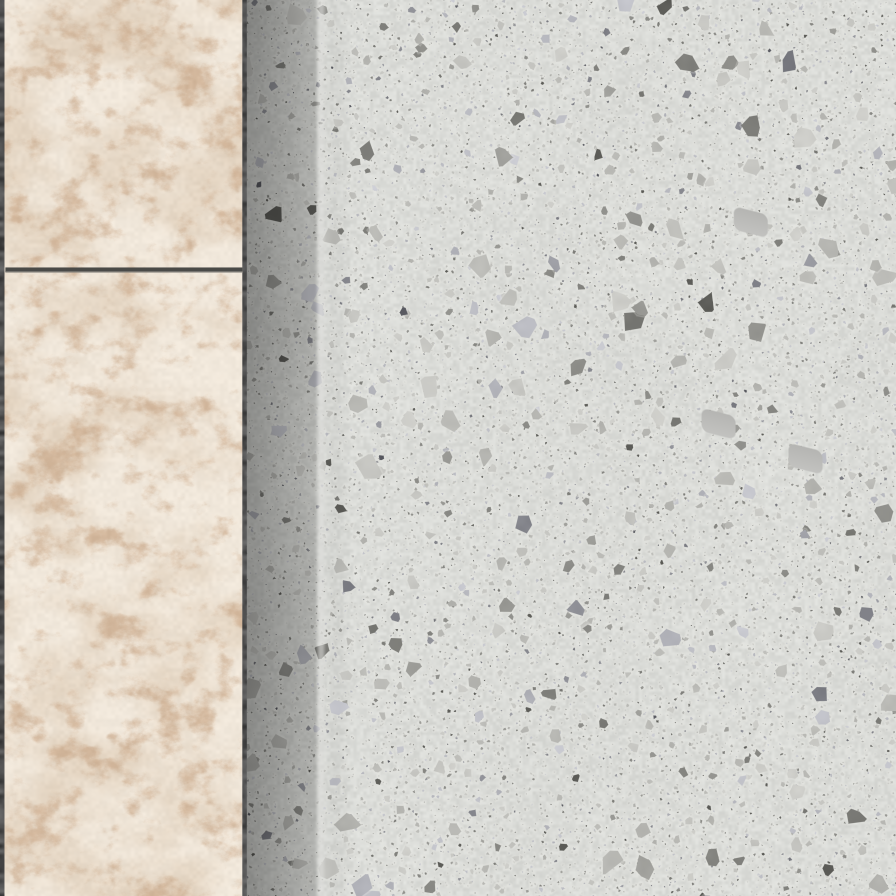
This texture is drawn by a Shadertoy shader. Its source:

```glsl
const float TAU = 6.2831853;

vec3 hash3(vec2 p) {
    vec3 q = fract(p.xyx * vec3(0.1031, 0.1030, 0.0973));
    q += dot(q, q.yxz + 33.33);
    return fract((q.xxy + q.yzz) * q.zyx);
}

float valueNoise(vec2 p) {
    vec2 cell = floor(p), f = fract(p);
    f = f * f * (3.0 - 2.0 * f);
    float low = mix(hash3(cell).x, hash3(cell + vec2(1, 0)).x, f.x);
    float high = mix(hash3(cell + vec2(0, 1)).x, hash3(cell + vec2(1, 1)).x, f.x);
    return mix(low, high, f.y);
}

float fbm(vec2 p) {
    float sum = 0.0, amplitude = 0.5;
    for (int i = 0; i < 5; i++) {
        sum += amplitude * valueNoise(p);
        p = mat2(1.6, 1.2, -1.2, 1.6) * p + 7.3;
        amplitude *= 0.5;
    }
    return sum / 0.96875;
}

float band(float x, float from, float to, float soft) {
    return smoothstep(from - soft, from + soft, x) * (1.0 - smoothstep(to - soft, to + soft, x));
}

float roundedBox(vec2 p, vec2 halfSize, float radius) {
    vec2 q = abs(p) - halfSize + radius;
    return length(max(q, 0.0)) + min(max(q.x, q.y), 0.0) - radius;
}

// Irregular convex chip bounded by randomly offset sides
float chipDistance(vec2 p, float radius, vec2 id) {
    float d = -1.0;
    for (int i = 0; i < 6; i++) {
        vec3 r = hash3(id + float(i) * 19.7);
        float angle = TAU * (float(i) + 0.8 * r.x) / 6.0;
        d = max(d, dot(p, vec2(cos(angle), sin(angle))) - radius * mix(0.45, 1.0, r.y));
    }
    return d;
}

vec3 chipColor(vec3 r) {
    float tone = mix(0.69, 0.81, r.x);
    tone = mix(tone, mix(0.46, 0.64, r.x), step(0.70, r.y));
    tone = mix(tone, 0.36, step(0.965, r.y));
    vec3 tint = mix(vec3(0.005, 0.005, -0.012), vec3(-0.008, -0.004, 0.022), step(0.8, r.z));
    return tone + tint;
}

// Scatters chips over a jittered grid; radii are in canvas units
vec3 scatterChips(vec3 base, vec2 uv, float cells, vec2 radii, float density, float seed, float pixel) {
    vec2 p = uv * cells;
    vec2 corner = floor(p - 0.5);
    for (int k = 0; k < 4; k++) {
        vec2 cell = corner + vec2(k % 2, k / 2);
        vec2 id = cell + seed;
        vec3 place = hash3(id);
        if (place.z > density) continue;
        vec3 look = hash3(id + 57.0);
        float radius = mix(radii.x, radii.y, look.z * look.z);
        float d = chipDistance((p - cell - place.xy) / cells, radius, id);
        float rim = 1.0 - smoothstep(0.0, pixel * 1.6, abs(d - pixel));
        base = mix(base, vec3(0.90, 0.90, 0.88), rim * 0.28);
        vec3 color = chipColor(hash3(id + 113.0)) + 0.03 * (valueNoise(uv * 110.0) - 0.5);
        base = mix(base, color, smoothstep(pixel * 0.7, -pixel * 0.7, d));
    }
    return base;
}

vec3 terrazzo(vec2 uv, float pixel) {
    vec3 color = vec3(0.855, 0.860, 0.845);
    color += 0.025 * (fbm(uv * 7.0) - 0.5) + 0.065 * (valueNoise(uv * 270.0) - 0.5);
    color = scatterChips(color, uv, 150.0, vec2(0.0006, 0.0020), 0.65, 211.0, pixel);
    color = scatterChips(color, uv, 52.0, vec2(0.0018, 0.0055), 0.50, 83.0, pixel);
    color = scatterChips(color, uv, 23.0, vec2(0.0055, 0.0150), 0.68, 17.0, pixel);

    // Three broad pale pebbles
    vec2 pebbles[3] = vec2[3](vec2(0.838, 0.752), vec2(0.802, 0.527), vec2(0.899, 0.488));
    for (int i = 0; i < 3; i++) {
        vec2 p = uv - pebbles[i];
        p.y += p.x * 0.25;
        float d = roundedBox(p, vec2(0.019, 0.013), 0.008);
        color = mix(color, vec3(0.735, 0.735, 0.725) - p.y * 2.0, smoothstep(pixel, -pixel, d));
    }
    return color;
}

vec3 sandstone(vec2 uv) {
    float cloud = fbm(uv * vec2(15.0, 20.0));
    float blotch = fbm(uv * vec2(48.0, 62.0) + 31.0);
    float stain = smoothstep(0.47, 0.76, blotch * 0.7 + cloud * 0.3);
    vec3 color = mix(vec3(0.945, 0.910, 0.860), vec3(0.890, 0.830, 0.755), smoothstep(0.28, 0.78, cloud));
    color = mix(color, vec3(0.790, 0.660, 0.540), stain * 0.72);
    return color + 0.035 * (valueNoise(uv * 230.0) - 0.5);
}

void mainImage(out vec4 fragColor, in vec2 fragCoord) {
    vec2 uv = fragCoord / iResolution.xy;
    float pixel = 1.0 / iResolution.y;
    vec3 color = terrazzo(uv, pixel);

    // Shaded riser and its bright rounded lip
    float across = clamp((uv.x - 0.277) / 0.078, 0.0, 1.0);
    float shade = mix(0.62, 0.80, across) + 0.10 * (fbm(vec2(uv.x * 4.0, uv.y * 6.0)) - 0.5);
    color *= mix(shade, 1.0, smoothstep(0.350, 0.359, uv.x));
    color = mix(color, vec3(0.87, 0.87, 0.86), 0.55 * band(uv.x, 0.355, 0.362, 0.003));
    color *= 1.0 - 0.04 * band(uv.x, 0.364, 0.385, 0.012);

    // Stone slabs, with a dark joint and outer seams
    color = mix(color, sandstone(uv), 1.0 - smoothstep(0.271 - pixel, 0.271 + pixel, uv.x));
    float grit = valueNoise(uv * vec2(90.0, 180.0));
    vec3 seam = vec3(mix(0.20, 0.42, grit));
    color = mix(color, seam, band(uv.x, 0.2705, 0.2755, pixel * 0.8));
    color = mix(color, seam, 1.0 - smoothstep(0.005 - pixel, 0.005 + pixel, uv.x));
    float slab = band(uv.x, 0.006, 0.271, pixel);
    color = mix(color, vec3(0.29, 0.29, 0.28), slab * band(uv.y, 0.6965, 0.7015, pixel * 0.8));
    color = mix(color, vec3(0.52, 0.51, 0.49), slab * 0.6 * band(uv.y, 0.6955, 0.6975, pixel * 0.6));
    fragColor = vec4(clamp(color, 0.0, 1.0), 1.0);
}
```
